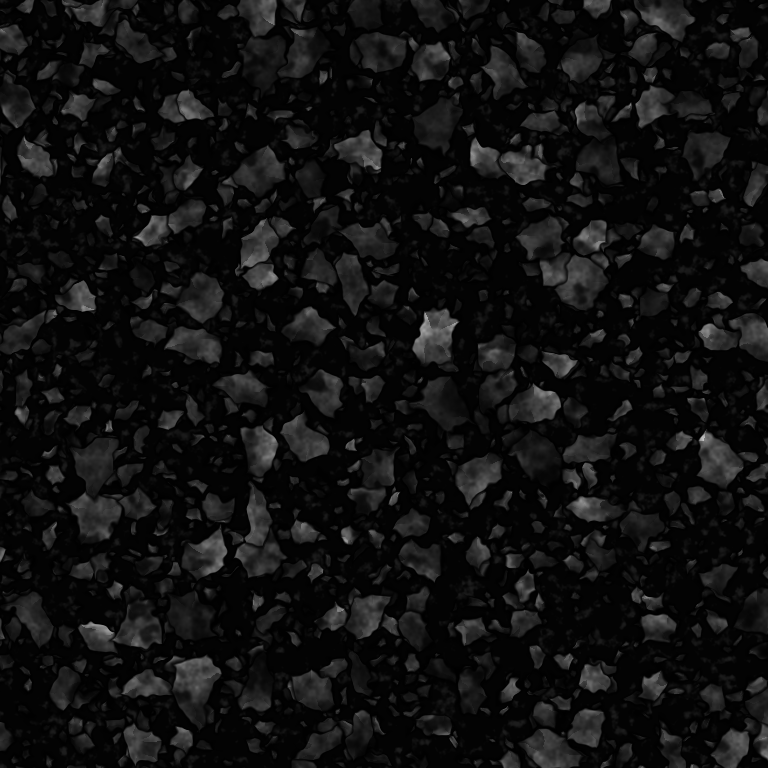
Reproduce this texture procedurally as a WebGL 2 fragment shader.

```glsl
#version 300 es
precision highp float;

uniform vec2 u_resolution;
out vec4 fragColor;

float hash(vec2 p) {
    return fract(sin(dot(p, vec2(12.9898, 78.233))) * 43758.5453);
}

float noise(vec2 p) {
    vec2 cell = floor(p), f = fract(p);
    f = f * f * (3.0 - 2.0 * f);
    return mix(mix(hash(cell), hash(cell + vec2(1, 0)), f.x),
               mix(hash(cell + vec2(0, 1)), hash(cell + vec2(1, 1)), f.x), f.y);
}

float fbm(vec2 p) {
    float sum = 0.0, amp = 0.55;
    for (int i = 0; i < 3; i++) {
        sum += amp * noise(p);
        p = mat2(1.6, 1.2, -1.2, 1.6) * p + 7.3;
        amp *= 0.5;
    }
    return sum;
}

// Angular chip: x is the signed distance, y the light on the nearest facet
vec2 chip(vec2 p, vec2 id, float radius) {
    float turn = 0.35 + 2.6 * (hash(id + 3.1) - 0.5);
    p = mat2(cos(turn), -sin(turn), sin(turn), cos(turn)) * p;
    p.y *= mix(1.0, 1.75, hash(id + 5.7));
    float dist = -10.0, light = 1.0;
    for (int k = 0; k < 6; k++) {
        vec2 seed = id + float(k) * 1.37;
        float angle = 1.0472 * (float(k) + 0.75 * (hash(seed + 8.2) - 0.5));
        float side = dot(p, vec2(cos(angle), sin(angle)))
                   - radius * mix(0.6, 1.08, hash(seed + 11.9));
        if (side > dist) {
            dist = side;
            light = mix(0.65, 1.4, hash(seed + 17.3));
        }
    }
    // The flat top hides the facets away from the rim
    light = mix(1.0, light, smoothstep(-0.6, -0.3, dist / radius));
    return vec2(dist, light);
}

// Lay one grid of scattered chips over the shade below
float scatter(float shade, vec2 uv, vec2 ragged, float grain,
              float count, float size, float presence, float gain) {
    vec2 base = floor(uv * count);
    for (int y = -1; y <= 1; y++) {
        for (int x = -1; x <= 1; x++) {
            vec2 id = base + vec2(x, y) + count * 3.0;
            if (hash(id + 21.4) > presence) continue;
            vec2 jitter = vec2(hash(id), hash(id + 31.7)) - 0.5;
            vec2 center = base + vec2(x, y) + 0.5 + 0.65 * jitter;
            vec2 p = ragged * count - center;
            float radius = size * mix(0.6, 1.15, hash(id + 41.3));
            vec2 shape = chip(p, id, radius);
            float dist = shape.x / count;

            // Each chip fades toward one side
            float lean = 6.2832 * hash(id + 47.9);
            float fade = 1.0 + 0.32 * dot(p, vec2(cos(lean), sin(lean)) + vec2(0.0, 0.4)) / radius;
            float tone = gain * mix(0.09, 0.29, hash(id + 53.2));
            float surface = tone * shape.y * clamp(fade, 0.3, 1.5) * grain;

            shade *= mix(0.15, 1.0, smoothstep(0.0, 0.008, dist));
            shade = mix(shade, surface, smoothstep(0.0016, -0.0022, dist));
        }
    }
    return shade;
}

void main() {
    vec2 uv = gl_FragCoord.xy / min(u_resolution.x, u_resolution.y);

    // Ragged outlines
    vec2 ragged = uv;
    ragged += 0.016 * (vec2(noise(uv * 38.0), noise(uv * 38.0 + 19.0)) - 0.5);
    ragged += 0.007 * (vec2(noise(uv * 110.0), noise(uv * 110.0 + 43.0)) - 0.5);

    // Mottled stone face with dark pits
    float grain = 0.35 + 1.35 * fbm(uv * 62.0);
    grain *= mix(0.3, 1.0, smoothstep(0.22, 0.42, fbm(uv * 34.0 + 61.0)));
    grain *= 0.85 + 0.3 * noise(uv * 230.0);

    // Dim dust in the gaps, then chips from small to large
    float shade = 0.012 + 0.1 * smoothstep(0.55, 0.85, fbm(uv * 85.0 + 13.0));
    shade = scatter(shade, uv, ragged, grain, 46.0, 0.34, 0.5, 0.6);
    shade = scatter(shade, uv, ragged, grain, 25.0, 0.38, 0.62, 0.9);
    shade = scatter(shade, uv, ragged, grain, 13.5, 0.47, 0.8, 1.0);

    fragColor = vec4(vec3(shade), 1.0);
}
```
